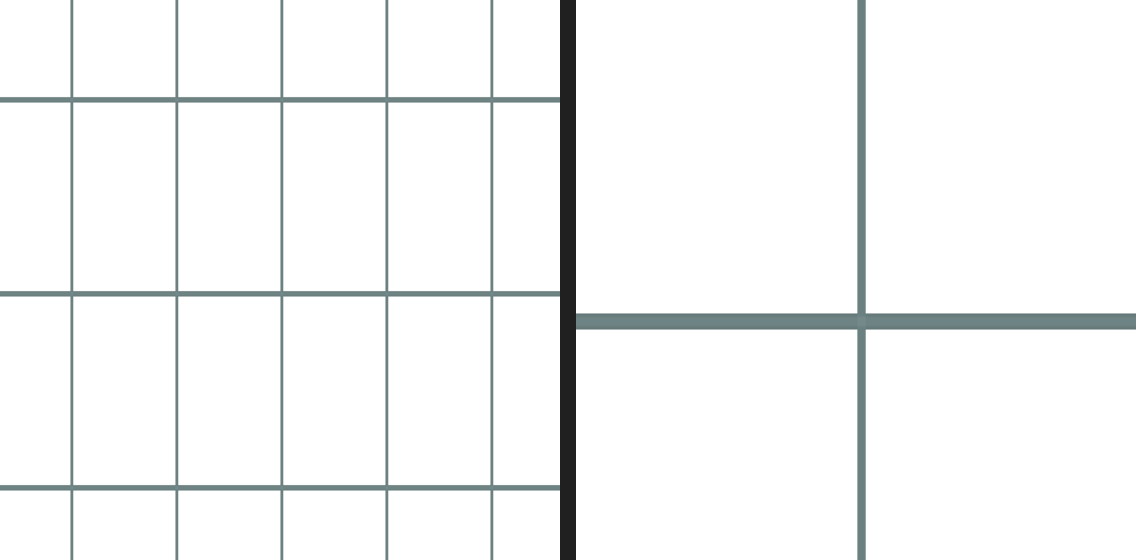
Left: the whole. Right: its middle third, enlarged.
Reproduce this pattern procedurally as a WebGL 2 fragment shader.

```glsl
#version 300 es
precision highp float;

uniform vec2 u_resolution;
out vec4 outColor;

// Distance to the nearest line of a family with the given spacing and offset
float lineDistance(float position, float spacing, float offset) {
    return abs(fract((position - offset) / spacing + 0.5) - 0.5) * spacing;
}

// Coverage of a line, softened over about one pixel on either side
float lineCoverage(float dist, float halfWidth, float softness) {
    return 1.0 - smoothstep(halfWidth - softness, halfWidth + softness, dist);
}

void main() {
    vec2 uv = gl_FragCoord.xy / u_resolution;
    vec2 softness = 0.85 / u_resolution;

    // Thin upright lines and thicker level lines
    float uprightDist = lineDistance(uv.x, 0.1875, 0.1283);
    float levelDist = lineDistance(uv.y, 0.3464, 0.1289);
    float upright = lineCoverage(uprightDist, 0.0025, softness.x);
    float level = lineCoverage(levelDist, 0.0048, softness.y);

    // Level lines are slightly darker along their rims
    vec3 slate = vec3(0.42, 0.50, 0.50);
    float rim = smoothstep(0.0018, 0.0042, levelDist);
    vec3 levelColor = mix(slate + 0.012, slate - 0.025, rim);

    vec3 color = mix(vec3(1.0), slate, upright);
    color = mix(color, levelColor, level);

    // Faint lightening where the lines cross
    color += vec3(0.02, 0.025, 0.03) * upright * level;

    outColor = vec4(color, 1.0);
}
```
